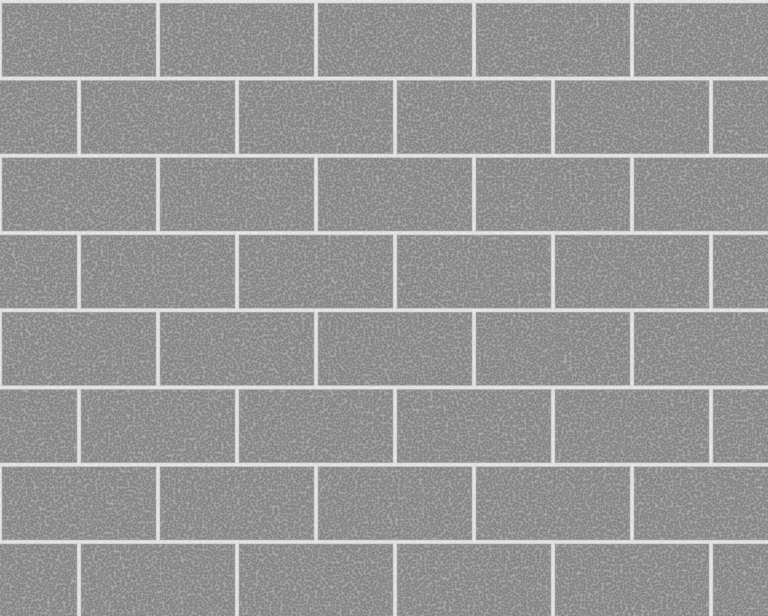
Reproduce this texture procedurally as a Shadertoy shader.

```glsl
vec2 hash2(vec2 p) {
    vec3 q = fract(p.xyx * vec3(0.1031, 0.1030, 0.0973));
    q += dot(q, q.yzx + 33.33);
    return fract((q.xx + q.yz) * q.zy);
}

// Distance to the nearest scattered point
float cellNoise(vec2 p) {
    vec2 cell = floor(p), local = fract(p);
    float nearest = 2.0;
    for (int y = -1; y <= 1; y++) {
        for (int x = -1; x <= 1; x++) {
            vec2 neighbour = vec2(x, y);
            vec2 point = neighbour + hash2(cell + neighbour);
            nearest = min(nearest, length(point - local));
        }
    }
    return nearest;
}

// Distance to the nearest joint of a running bond
float jointDistance(vec2 p, vec2 brick) {
    float row = floor(p.y / brick.y);
    p.x += 0.5 * brick.x * mod(row, 2.0);
    vec2 toEdge = (0.5 - abs(fract(p / brick) - 0.5)) * brick;
    return min(toEdge.x, toEdge.y);
}

void mainImage(out vec4 fragColor, in vec2 fragCoord) {
    vec2 p = fragCoord / iResolution.y;
    float pixel = 1.0 / iResolution.y;

    // Rows are counted downward from the top joint
    vec2 wall = vec2(p.x, 0.998 - p.y);
    float joint = jointDistance(wall, vec2(0.2565, 0.1254));

    // Fine stone grain with faint broad mottling
    float grain = cellNoise(p * 230.0 + 17.0) - 0.45;
    float mottle = cellNoise(p * 65.0 + 5.0) - 0.45;
    vec3 stone = vec3(0.57 + 0.2 * grain + 0.02 * mottle);

    // Pale mortar with slightly ragged, soft edges
    vec3 mortar = vec3(0.89 + 0.08 * grain);
    float softness = max(0.0016, 0.6 * pixel);
    float ragged = joint + 0.0008 * grain;
    float mask = 1.0 - smoothstep(0.0031 - softness, 0.0031 + softness, ragged);

    fragColor = vec4(mix(stone, mortar, mask), 1.0);
}
```
